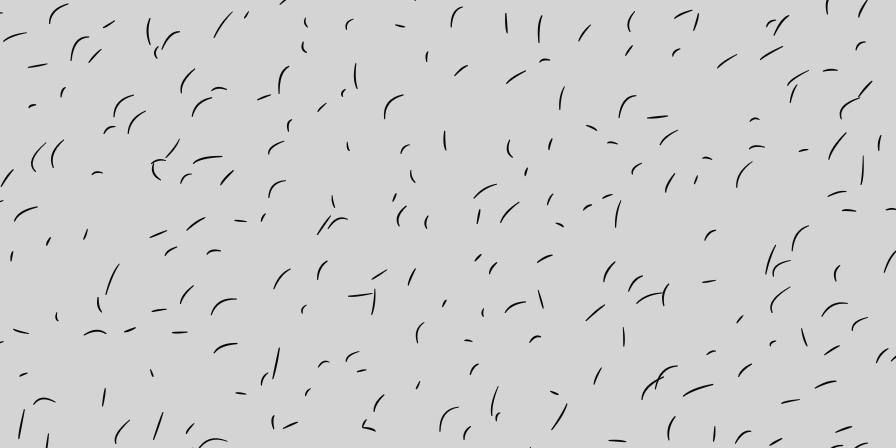
Reproduce this pattern procedurally as a WebGL 1 fragment shader.

```glsl
precision highp float;
// Scattered short curved ink strokes, leaning up to the right on flat grey paper.

uniform vec2 u_resolution;

#define ROWS 11.0           // grid cells per canvas height
#define DENSITY 0.9         // share of cells holding a stroke
#define JITTER 0.92         // scatter inside a cell
#define LENGTH_MIN 0.016    // stroke lengths, in canvas heights
#define LENGTH_MAX 0.074
#define LEAN 0.87           // mean direction in radians
#define LEAN_SPREAD 1.25
#define BEND 0.46           // largest bow relative to length
#define HALF_WIDTH 0.0021
#define PAPER vec3(0.83)
#define INK vec3(0.03)

const int SEGMENTS = 8;

// Four random values per cell, without sine
vec4 hash4(vec2 p) {
  vec4 q = fract(p.xyxy * vec4(0.1031, 0.1030, 0.0973, 0.1099));
  q += dot(q, q.wzxy + 33.33);
  return fract((q.xxyz + q.yzzw) * q.zywx);
}

vec2 bezier(vec2 a, vec2 b, vec2 c, float t) {
  return mix(mix(a, b, t), mix(b, c, t), t);
}

// Signed distance to a tapered quadratic curve
float strokeDistance(vec2 p, vec2 a, vec2 b, vec2 c, float taper) {
  float nearest = 1.0;
  vec2 start = a;
  for (int i = 1; i <= SEGMENTS; i++) {
    float t = float(i) / float(SEGMENTS);
    vec2 end = bezier(a, b, c, t);
    vec2 span = end - start;
    vec2 offset = p - start;
    float h = clamp(dot(offset, span) / dot(span, span), 0.0, 1.0);
    float along = t + (h - 1.0) / float(SEGMENTS);
    float swell = 4.0 * along * (1.0 - along);
    float radius = HALF_WIDTH * mix(0.6, 1.05, swell) * mix(1.0, taper, along);
    nearest = min(nearest, length(offset - span * h) - radius);
    start = end;
  }
  return nearest;
}

// Signed distance to the stroke that belongs to one cell
float cellStroke(vec2 p, vec2 cell) {
  vec4 place = hash4(cell + 17.0);
  vec4 shape = hash4(cell + 71.0);
  if (place.z > DENSITY) return 1.0;

  vec2 center = (cell + 0.5 + JITTER * (place.xy - 0.5)) / ROWS;
  float size = mix(LENGTH_MIN, LENGTH_MAX, pow(shape.x, 1.6));

  // Short strokes wander more than long ones
  float spread = LEAN_SPREAD * mix(1.3, 0.75, shape.x);
  float angle = LEAN + spread * (shape.y + place.w - 1.0);
  vec2 dir = vec2(cos(angle), sin(angle));
  vec2 normal = vec2(-dir.y, dir.x);

  // Most strokes bow to the upper left, often hooked near the lower end
  float bow = BEND * mix(-0.2, 1.0, shape.z);
  float apex = mix(-0.3, 0.2, shape.w);
  vec2 control = size * (dir * apex + normal * bow);
  vec2 tip = 0.5 * size * dir;
  vec2 shift = 0.5 * size * bow * normal;
  float taper = mix(0.7, 1.15, fract(shape.w * 7.0));
  return strokeDistance(p - center + shift, -tip, control, tip, taper);
}

void main() {
  float pixel = 1.0 / u_resolution.y;
  vec2 p = gl_FragCoord.xy * pixel;
  vec2 home = floor(p * ROWS);

  // Strokes may reach into neighbouring cells
  float d = 1.0;
  for (int y = -1; y <= 1; y++) {
    for (int x = -1; x <= 1; x++) {
      d = min(d, cellStroke(p, home + vec2(float(x), float(y))));
    }
  }

  float coverage = clamp(0.5 - d / pixel, 0.0, 1.0);
  gl_FragColor = vec4(mix(PAPER, INK, coverage), 1.0);
}
```
